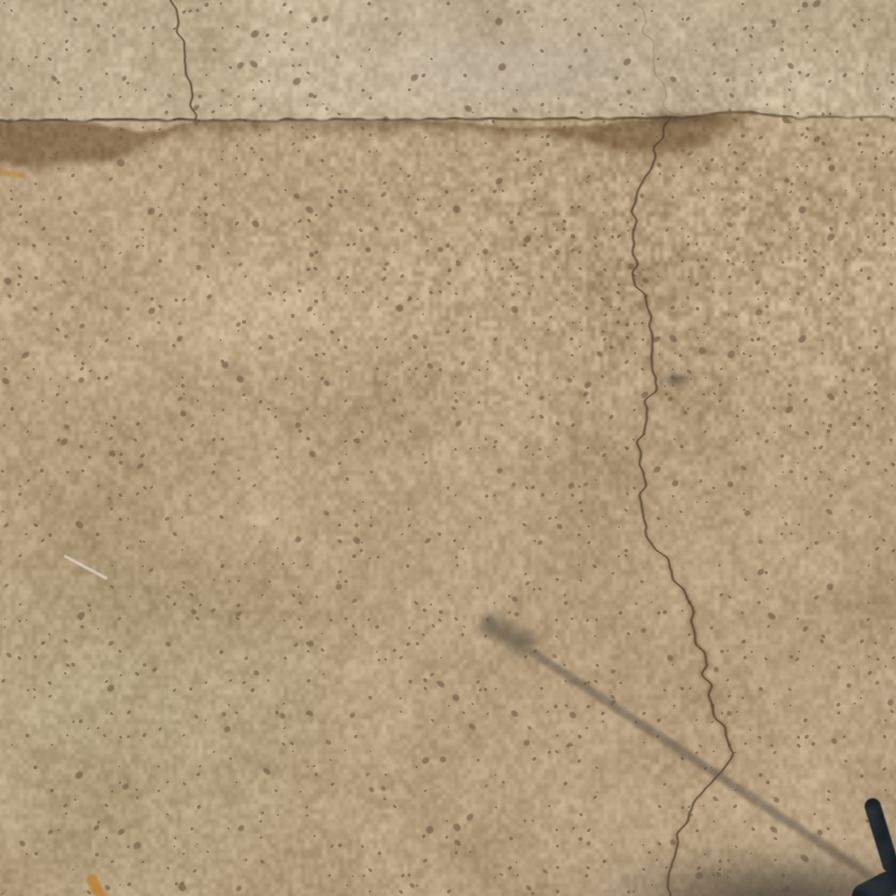
Give the GLSL for this texture, as a three.js fragment shader.

```glsl
// Weathered concrete slabs with a joint, a wandering crack, damp stains and a pole shadow.
varying vec2 vUv;

const vec3 LOWER_SLAB = vec3(0.700, 0.612, 0.488);
const vec3 UPPER_SLAB = vec3(0.735, 0.672, 0.555);
const vec3 PALE_CEMENT = vec3(0.755, 0.700, 0.620);
const vec3 OLIVE_TINT = vec3(0.675, 0.610, 0.475);
const vec3 BLEACHED = vec3(0.750, 0.675, 0.545);
const vec3 DAMP = vec3(0.495, 0.395, 0.275);
const vec3 CRACK = vec3(0.300, 0.235, 0.170);
const vec3 PIT = vec3(0.410, 0.335, 0.250);
const vec3 SHADE = vec3(0.330, 0.295, 0.250);
const vec3 METAL = vec3(0.130, 0.155, 0.165);
const vec3 LEAF = vec3(0.720, 0.510, 0.220);
const vec3 STRAW = vec3(0.880, 0.830, 0.750);
const float GRAIN = 0.21;
const float SOFT = 0.0016;

float hash(vec2 p) {
  vec3 q = fract(vec3(p.xyx) * 0.1031);
  q += dot(q, q.yzx + 33.33);
  return fract((q.x + q.y) * q.z);
}

float noise(vec2 p) {
  vec2 i = floor(p), f = fract(p);
  f = f * f * (3.0 - 2.0 * f);
  return mix(mix(hash(i), hash(i + vec2(1, 0)), f.x),
             mix(hash(i + vec2(0, 1)), hash(i + vec2(1, 1)), f.x), f.y);
}

float fbm(vec2 p) {
  float sum = 0.0, amp = 0.5;
  for (int i = 0; i < 4; i++) {
    sum += amp * noise(p);
    p = p * 2.03 + 17.3;
    amp *= 0.5;
  }
  return sum / 0.9375;
}

float bump(float x, float centre, float width) {
  float t = (x - centre) / width;
  return exp(-t * t);
}

float blob(vec2 p, vec2 centre, vec2 size) {
  vec2 t = (p - centre) / size;
  return exp(-dot(t, t));
}

float segment(vec2 p, vec2 a, vec2 b) {
  vec2 ab = b - a;
  return length(p - a - ab * clamp(dot(p - a, ab) / dot(ab, ab), 0.0, 1.0));
}

float stroke(float d, float radius, float soft) {
  return 1.0 - smoothstep(radius - soft, radius + soft, d);
}

// Carries a descending path from its current x to the next one
float leg(float x, float y, float top, float bottom, float nextX) {
  return mix(x, nextX, clamp((top - y) / (top - bottom), 0.0, 1.0));
}

float mainCrackX(float y) {
  float x = leg(0.745, y, 0.865, 0.831, 0.733);
  x = leg(x, y, 0.831, 0.785, 0.714);
  x = leg(x, y, 0.785, 0.733, 0.704);
  x = leg(x, y, 0.733, 0.681, 0.712);
  x = leg(x, y, 0.681, 0.629, 0.727);
  x = leg(x, y, 0.629, 0.577, 0.732);
  x = leg(x, y, 0.577, 0.518, 0.714);
  x = leg(x, y, 0.518, 0.408, 0.720);
  x = leg(x, y, 0.408, 0.368, 0.746);
  x = leg(x, y, 0.368, 0.323, 0.771);
  x = leg(x, y, 0.323, 0.206, 0.798);
  x = leg(x, y, 0.206, 0.160, 0.816);
  x = leg(x, y, 0.160, 0.069, 0.755);
  return leg(x, y, 0.069, 0.0, 0.746);
}

// Scattered dark pits, one candidate per cell
float pits(vec2 p, float cells, float density) {
  vec2 id = floor(p * cells);
  vec2 centre = 0.3 + 0.4 * vec2(hash(id + 5.1), hash(id + 9.7));
  vec2 d = fract(p * cells) - centre;
  d.x += d.y * (hash(id + 2.3) - 0.5);
  float size = mix(0.10, 0.26, hash(id + 13.9));
  return step(hash(id), density) * stroke(length(d), size, 0.10);
}

void main() {
  vec2 p = vUv;
  float wobble = noise(p * 75.0) - 0.5;
  float jointY = 0.865 + 0.004 * p.x + 0.007 * bump(p.x, 0.82, 0.04) + 0.003 * wobble;
  float below = jointY - p.y;
  float lower = smoothstep(-SOFT, SOFT, below);

  // Broad slab tones
  vec3 low = mix(LOWER_SLAB, OLIVE_TINT, 0.8 * blob(p, vec2(0.12, 0.2), vec2(0.3, 0.25)));
  low = mix(low, BLEACHED, 0.6 * blob(p, vec2(0.3, 0.62), vec2(0.35, 0.12)));
  low = mix(low, BLEACHED, 0.5 * blob(p, vec2(0.91, 0.37), vec2(0.07, 0.04)));
  float cement = blob(p, vec2(0.58, 0.925), vec2(0.16, 0.05));
  vec3 col = mix(mix(UPPER_SLAB, PALE_CEMENT, cement), low, lower);
  col += (fbm(p * 9.0) - 0.5) * vec3(0.13, 0.14, 0.14);

  // Sandy grain, roughest in the upper right of the lower slab
  float rough = 0.7 + 0.5 * blob(p, vec2(0.8, 0.72), vec2(0.55, 0.2)) - 0.35 * cement * (1.0 - lower);
  float grain = 0.6 * noise(p * vec2(210.0, 180.0)) + 0.4 * noise(p * 105.0 + 31.0) - 0.5;
  col += grain * GRAIN * rough;
  float pitted = pits(p, 115.0, 0.13 * rough) + pits(p + 0.37, 62.0, 0.08 * rough);
  col = mix(col, PIT, 0.6 * min(pitted, 1.0));

  // Damp band under the joint
  float ragged = 0.018 * (fbm(p * 35.0) - 0.5);
  float start = 0.014 * bump(p.x, 0.16, 0.04) + 0.010 * bump(p.x, 0.60, 0.09);
  float depth = 0.012 + 0.038 * (1.0 - smoothstep(0.10, 0.22, p.x)) + 0.028 * bump(p.x, 0.72, 0.09);
  float damp = smoothstep(start - 0.003, start + 0.003, below + ragged * 0.3)
    * (1.0 - smoothstep(depth - 0.008, depth + 0.009, below + ragged)) * lower;
  damp *= (1.0 - smoothstep(0.78, 0.86, p.x)) * (1.0 - 0.4 * bump(p.x, 0.33, 0.12));
  col = mix(col, DAMP + grain * 0.1, 0.78 * damp);

  // Joint and cracks
  float jointInk = mix(0.85, 0.5, smoothstep(0.8, 0.95, p.x)) * (0.75 + 0.5 * wobble);
  col = mix(col, CRACK, jointInk * stroke(abs(below), 0.0015, SOFT));
  col = mix(col, CRACK, 0.5 * blob(p, vec2(0.755, 0.868), vec2(0.035, 0.007)));
  float jag = 0.010 * (noise(vec2(p.y * 85.0, 3.0)) - 0.5);
  float fromCrack = abs(p.x - mainCrackX(p.y) - jag);
  float seep = bump(p.y, 0.27, 0.10);
  col = mix(col, DAMP, lower * (0.15 + 0.35 * seep) * stroke(fromCrack, 0.004, 0.004));
  col = mix(col, CRACK, lower * 0.72 * stroke(fromCrack, 0.0013, SOFT));
  float topX = leg(leg(0.193, p.y, 1.0, 0.928, 0.208), p.y, 0.928, 0.872, 0.217);
  col = mix(col, CRACK, (1.0 - lower) * 0.75 * stroke(abs(p.x - topX - 0.6 * jag), 0.0012, SOFT));
  float faintX = mix(0.748, 0.712, (p.y - 0.87) / 0.13);
  col = mix(col, DAMP, (1.0 - lower) * 0.35 * stroke(abs(p.x - faintX - jag), 0.001, SOFT));
  col = mix(col, SHADE, 0.6 * blob(p, vec2(0.754, 0.577), vec2(0.012, 0.006)));

  // Pole shadow with a rounded head
  float pole = 0.46 * stroke(segment(p, vec2(0.57, 0.288), vec2(0.97, 0.023)), 0.005, 0.004);
  float head = 0.55 * stroke(segment(p, vec2(0.548, 0.302), vec2(0.582, 0.282)) + ragged * 0.5, 0.012, 0.010);
  col = mix(col, SHADE, max(pole, head));
  col = mix(col, SHADE, 0.85 * blob(p, vec2(0.88, -0.005), vec2(0.15, 0.042)));

  // Straw, leaves and the dark stand
  col = mix(col, STRAW, 0.85 * stroke(segment(p, vec2(0.073, 0.379), vec2(0.118, 0.355)), 0.0015, SOFT));
  col = mix(col, LEAF, 0.85 * stroke(segment(p, vec2(0.103, 0.018), vec2(0.112, 0.0)), 0.006, 0.003));
  col = mix(col, LEAF, 0.6 * stroke(segment(p, vec2(0.0, 0.809), vec2(0.025, 0.804)), 0.003, 0.003));
  float stand = segment(p, vec2(0.974, 0.100), vec2(0.994, 0.035)) - 0.009;
  stand = min(stand, segment(p, vec2(0.965, 0.0), vec2(1.0, 0.018)) - 0.014);
  col = mix(col, METAL + 0.08 * wobble, stroke(stand, 0.0, SOFT));

  gl_FragColor = vec4(col, 1.0);
}
```
